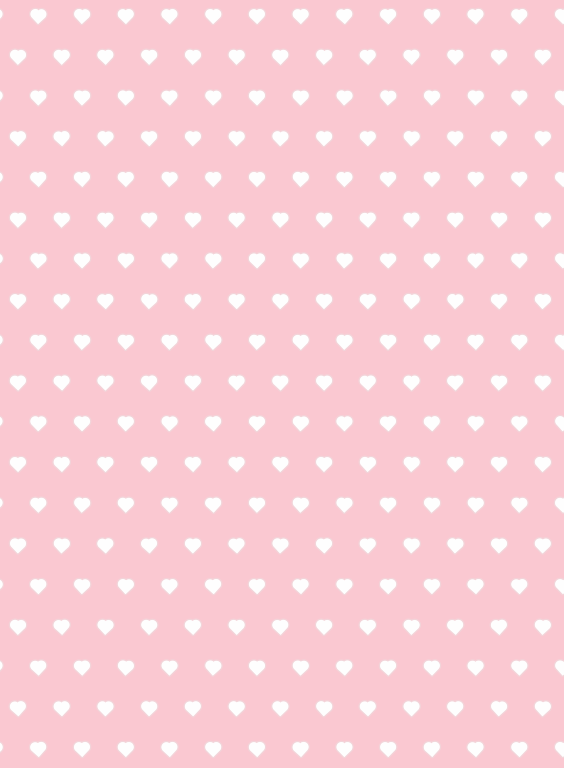
A WebGL 2 fragment shader for this pattern:

```glsl
#version 300 es
precision highp float;
// Small white hearts in staggered rows on a flat pink ground.
// Each staggered grid cell holds one rounded heart distance field,
// tilted very slightly at random and edged with a thin soft rim.

#define PITCH vec2(0.05694, 0.05302) // cell size, in canvas heights
#define FIRST vec2(0.0499, 0.0241)   // centre of the lowest left full heart
#define STAGGER 0.535                // shift of every other row, in cells
#define HEART_SIZE 0.0158
#define ROUNDING 0.06                // in heart units
#define RIM_WIDTH 0.0017
#define TILT 0.06                    // largest tilt, in radians
#define PINK vec3(0.98, 0.785, 0.82)
#define RIM_PINK vec3(0.95, 0.83, 0.85)
#define WHITE vec3(0.995)

uniform vec2 u_resolution;
out vec4 fragColor;

float hash(vec2 p) {
    return fract(sin(dot(p, vec2(127.1, 311.7))) * 43758.5453);
}

float dot2(vec2 v) { return dot(v, v); }

// Signed distance to a heart with its tip at the origin, about 1.1 tall
float heartDistance(vec2 p) {
    p.x = abs(p.x);
    if (p.x + p.y > 1.0)
        return length(p - vec2(0.25, 0.75)) - sqrt(2.0) / 4.0;
    float side = 0.5 * max(p.x + p.y, 0.0);
    return sqrt(min(dot2(p - vec2(0.0, 1.0)), dot2(p - side))) * sign(p.x - p.y);
}

void main() {
    vec2 p = gl_FragCoord.xy / u_resolution.y;
    float pixel = 1.0 / u_resolution.y;

    // Staggered grid
    vec2 grid = (p - FIRST) / PITCH + 0.5;
    float row = floor(grid.y);
    grid.x -= STAGGER * mod(row, 2.0);
    vec2 cell = floor(grid);
    vec2 local = (fract(grid) - 0.5) * PITCH;

    // Slightly tilted heart, centred in its cell
    float angle = (hash(cell) * 2.0 - 1.0) * TILT;
    float c = cos(angle), s = sin(angle);
    vec2 q = mat2(c, s, -s, c) * local / HEART_SIZE;
    float d = (heartDistance(q + vec2(0.0, 0.55)) - ROUNDING) * HEART_SIZE;

    // Ground, rim, heart
    float rim = 1.0 - smoothstep(-0.6 * pixel, 0.6 * pixel, d - RIM_WIDTH);
    float fill = 1.0 - smoothstep(-0.6 * pixel, 0.6 * pixel, d);
    vec3 color = mix(PINK, RIM_PINK, rim);
    color = mix(color, WHITE, fill);
    fragColor = vec4(color, 1.0);
}
```
